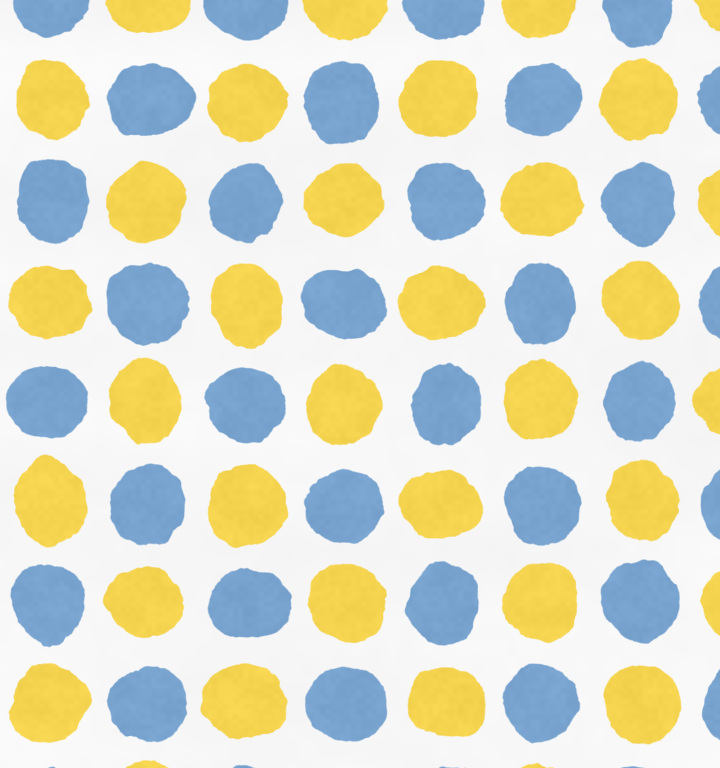
Give the GLSL for this pattern, as a Shadertoy shader.

```glsl
// Lengths are fractions of the canvas height
const vec2  PITCH        = vec2(0.128, 0.131);
const vec2  FIRST_CENTER = vec2(0.065, 1.0);
const float RADIUS       = 0.0505;
const float SIZE_VARY    = 0.07;
const float STRETCH_VARY = 0.17;
const float JITTER       = 0.007;
const float LOBE_AMP     = 0.20;
const float CORNER_AMP   = 0.11;
const float RAGGED_AMP   = 0.055;
const float GRAIN_AMP    = 0.025;
const float PAPER_AMP    = 0.025;
const vec3  PAPER  = vec3(0.97, 0.97, 0.97);
const vec3  BLUE   = vec3(0.47, 0.64, 0.81);
const vec3  YELLOW = vec3(0.96, 0.83, 0.31);

float hash(vec2 p) {
    vec3 q = fract(vec3(p.xyx) * 0.1031);
    q += dot(q, q.yzx + 33.33);
    return fract((q.x + q.y) * q.z);
}

float noise(vec2 p) {
    vec2 i = floor(p), f = fract(p);
    f = f * f * (3.0 - 2.0 * f);
    return mix(mix(hash(i), hash(i + vec2(1, 0)), f.x),
               mix(hash(i + vec2(0, 1)), hash(i + vec2(1, 1)), f.x), f.y);
}

// Noise centred on zero
float wobble(vec2 p) {
    return noise(p) - 0.5;
}

// Approximate distance to the torn-edged blot of one grid cell
float blotDistance(vec2 p, vec2 cell) {
    vec2 id = cell + 40.0;
    vec2 seed = 60.0 * vec2(hash(id + 3.7), hash(id + 19.3));
    vec2 shift = JITTER * (vec2(hash(id + 7.1), hash(id + 11.9)) - 0.5);
    float stretch = 1.0 + STRETCH_VARY * (hash(id + 5.3) - 0.5);
    float size = 1.0 + SIZE_VARY * (hash(id + 29.1) - 0.5);

    vec2 q = p - FIRST_CENTER - cell * PITCH - shift;
    q *= vec2(stretch, 1.0 / stretch);
    float len = length(q);
    vec2 dir = q / max(len, 1e-5);

    // Noise sampled around a circle closes seamlessly
    float tear = 0.35 + noise(dir * 1.7 + seed + 31.0);
    float outline = 1.0 + LOBE_AMP * wobble(dir * 1.2 + seed)
                        + CORNER_AMP * wobble(dir * 3.0 + seed + 9.0)
                        + RAGGED_AMP * tear * wobble(dir * 7.0 + seed + 17.0)
                        + 0.5 * RAGGED_AMP * tear * wobble(dir * 14.0 + seed + 23.0);
    return len - RADIUS * size * outline;
}

void mainImage(out vec4 fragColor, in vec2 fragCoord) {
    float pixel = 1.0 / iResolution.y;
    vec2 p = fragCoord * pixel;

    // Paper with faint horizontal shading
    vec3 color = PAPER + PAPER_AMP * wobble(p * vec2(3.0, 11.0) + 5.0)
                       + 0.3 * PAPER_AMP * wobble(p * 45.0);

    // Checkered grid of blots; neighbours cover bulges past cell borders
    float grain = GRAIN_AMP * (wobble(p * 150.0) + wobble(p * 40.0));
    vec2 nearest = floor((p - FIRST_CENTER) / PITCH + 0.5);
    for (int y = -1; y <= 1; y++) {
        for (int x = -1; x <= 1; x++) {
            vec2 cell = nearest + vec2(x, y);
            vec3 ink = mix(BLUE, YELLOW, mod(cell.x + cell.y, 2.0));
            float d = blotDistance(p, cell);
            color = mix(color, ink + grain, 1.0 - smoothstep(-pixel, pixel, d));
        }
    }
    fragColor = vec4(color, 1.0);
}
```
